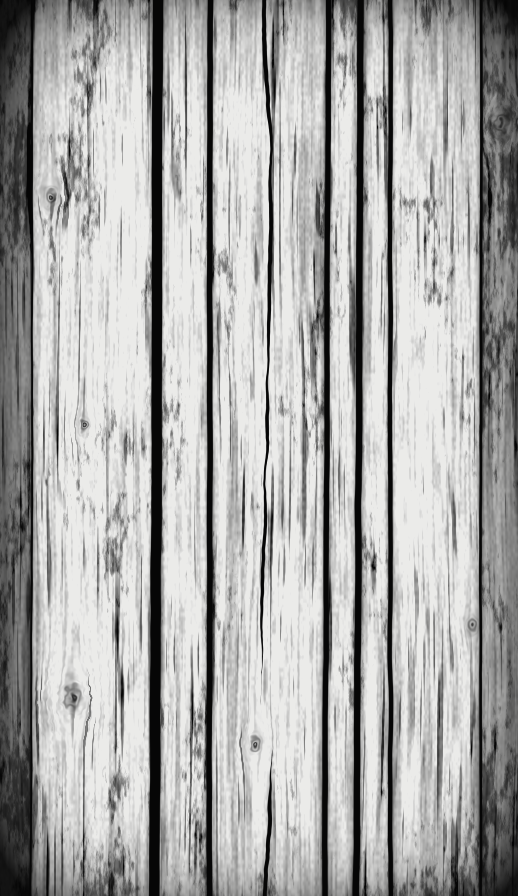
A Shadertoy shader for this texture:

```glsl
const float BOARD_WIDTH = 0.578;
const int SEAMS = 7;
const int KNOTS = 6;

// Seams: x at the bottom, half width, lean towards the top
const vec3 seams[SEAMS] = vec3[SEAMS](
    vec3(0.0345, 0.0011, 0.002), vec3(0.1725, 0.0058, 0.004),
    vec3(0.2335, 0.0031, 0.001), vec3(0.3625, 0.0030, 0.004),
    vec3(0.3975, 0.0036, 0.005), vec3(0.4355, 0.0025, 0.000),
    vec3(0.5360, 0.0015, 0.001));

// Knots: centre and radius
const vec3 knots[KNOTS] = vec3[KNOTS](
    vec3(0.056, 0.780, 0.008), vec3(0.094, 0.525, 0.007),
    vec3(0.081, 0.223, 0.013), vec3(0.285, 0.170, 0.008),
    vec3(0.560, 0.863, 0.011), vec3(0.527, 0.303, 0.007));

float hash(vec2 p) {
    p = fract(p * vec2(0.1031, 0.1137));
    p += dot(p, p.yx + 33.33);
    return fract((p.x + p.y) * p.x * 17.31);
}

float noise(vec2 p) {
    vec2 i = floor(p), f = fract(p);
    f = f * f * (3.0 - 2.0 * f);
    return mix(mix(hash(i), hash(i + vec2(1, 0)), f.x),
               mix(hash(i + vec2(0, 1)), hash(i + vec2(1, 1)), f.x), f.y);
}

float fbm(vec2 p) {
    float sum = 0.0, amp = 0.53;
    for (int i = 0; i < 4; i++) {
        sum += amp * noise(p);
        p = p * 2.03 + 19.7;
        amp *= 0.5;
    }
    return sum;
}

float band(float d, float halfWidth, float aa) {
    return 1.0 - smoothstep(halfWidth - aa, halfWidth + aa, abs(d));
}

// Thin dark lines: the low tail of a strongly stretched noise
float fissures(vec2 p, vec2 scale, float level) {
    float valley = 1.0 - smoothstep(level * 0.4, level, noise(p * scale));
    return valley * smoothstep(0.25, 0.6, noise(p * scale * vec2(0.2, 0.9) + 71.0));
}

// Long upper split and short lower split in the middle plank
float splits(vec2 p, float aa) {
    float wobble = 0.005 * (fbm(vec2(p.y * 26.0, 5.0)) - 0.5);
    float upperX = 0.2917 + 0.0105 * smoothstep(0.2, 0.78, p.y)
                 - 0.008 * smoothstep(0.82, 1.0, p.y) + wobble;
    float upperWidth = (0.0004 + 0.0021 * noise(vec2(p.y * 17.0, 2.0)))
                     * smoothstep(0.2, 0.34, p.y);
    float lowerWidth = 0.0022 * (1.0 - smoothstep(0.08, 0.17, p.y));
    float upper = band(p.x - upperX, upperWidth, aa) * smoothstep(0.2, 0.23, p.y);
    float lower = band(p.x - 0.297 - 0.04 * p.y - wobble, lowerWidth, aa)
                * (1.0 - smoothstep(0.16, 0.168, p.y));
    return max(upper, lower);
}

void mainImage(out vec4 fragColor, in vec2 fragCoord) {
    vec2 uv = fragCoord / iResolution.xy;
    vec2 p = uv * vec2(BOARD_WIDTH, 1.0);
    float aa = 0.7 / iResolution.y;

    // Plank index, black gaps and their soft grimy borders
    float plank = 0.0, gap = 0.0, grime = 0.0;
    for (int i = 0; i < SEAMS; i++) {
        float wobble = 0.0022 * (fbm(vec2(p.y * 14.0, float(i) * 9.0)) - 0.5);
        float d = p.x - seams[i].x - seams[i].z * p.y - wobble;
        plank += step(0.0, d);
        gap = max(gap, band(d, seams[i].y, aa));
        grime = max(grime, exp(-max(abs(d) - seams[i].y, 0.0) / 0.003));
    }

    // Grain bends around the knots
    vec2 grain = p;
    float knotShade = 0.0;
    for (int i = 0; i < KNOTS; i++) {
        vec2 d = (p - knots[i].xy) * vec2(1.0, 0.65);
        float r = length(d) / knots[i].z + 0.5 * (noise(p * 190.0) - 0.5);
        grain.x -= d.x * 0.8 * exp(-r * r * 0.3);
        float rings = 0.5 + 0.5 * sin(r * 13.0);
        knotShade += exp(-r * r * 1.8) * (0.3 + 0.45 * rings);
    }
    grain.x += 0.006 * (noise(p * vec2(9.0, 4.0) + plank * 7.0) - 0.5);
    grain += plank * vec2(3.17, 5.3);

    // Darkening towards the border, strongest on the outer planks
    vec2 q = abs(uv * 2.0 - 1.0);
    float outer = step(plank, 0.5) * 0.28 + step(6.5, plank) * 0.16;
    float vignette = 0.32 * pow(q.x, 8.0) + 0.36 * pow(q.y, 11.0)
                   + 0.28 * pow(q.x * q.y, 3.0) + outer;

    // Bleached wood: fibres, streaks and fissures
    float tone = 1.05 - 0.05 * hash(vec2(plank, 3.0));
    float fibre = noise(grain * vec2(390.0, 22.0));
    float streak = fbm(grain * vec2(95.0, 3.0));
    float speck = noise(grain * vec2(470.0, 210.0));
    tone -= 0.24 * fibre * fibre + 0.24 * smoothstep(0.5, 0.85, streak);
    tone -= 0.14 * (speck - 0.35);
    tone -= 0.5 * fissures(grain, vec2(250.0, 6.0), 0.26);
    tone -= 0.4 * fissures(grain + 4.0, vec2(340.0, 15.0), 0.26);

    // Weathered patches with a ragged, fibrous texture
    float ragged = fbm(grain * vec2(260.0, 75.0));
    float wear = fbm(grain * vec2(30.0, 9.0)) + 0.45 * vignette + 0.1 * grime
               + 0.7 * (ragged - 0.5);
    tone -= 0.5 * smoothstep(0.66, 0.98, wear);

    // Shade, knots, splits and gaps
    tone *= 1.0 - clamp(vignette, 0.0, 0.92);
    tone *= 1.0 - 0.4 * grime * (0.4 + streak);
    tone *= 1.0 - min(knotShade, 0.85);
    tone = mix(tone, 0.025, max(gap, splits(p, aa)));
    fragColor = vec4(vec3(clamp(tone, 0.02, 0.92)) * vec3(1.0, 1.0, 0.995), 1.0);
}
```
